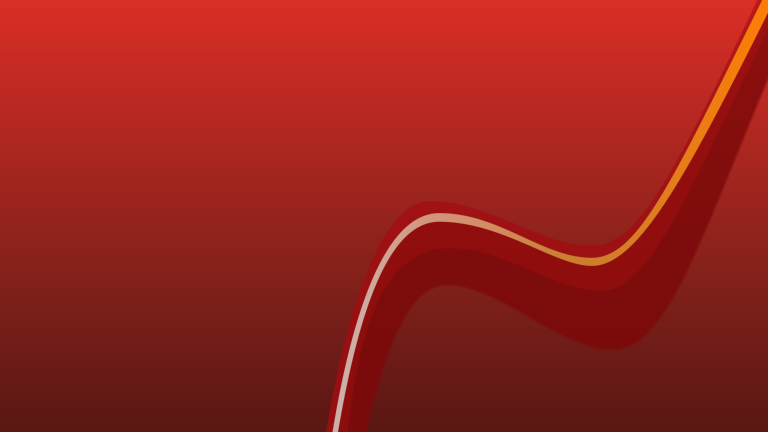
Give the GLSL for this background, as a WebGL 1 fragment shader.

```glsl
precision highp float;
uniform vec2 u_resolution;

#define BACK_TOP vec3(0.855, 0.18, 0.148)
#define BACK_MIDDLE vec3(0.50, 0.125, 0.102)
#define BACK_BOTTOM vec3(0.35, 0.09, 0.076)
#define RIM_RED vec3(0.59, 0.06, 0.07)
#define BODY_RED vec3(0.55, 0.05, 0.05)
#define FOLD_RED vec3(0.48, 0.043, 0.043)
#define TOP_LIGHT vec3(0.14, 0.035, 0.03)
#define STRIPE_PALE vec3(0.80, 0.69, 0.66)
#define STRIPE_PEACH vec3(0.83, 0.57, 0.45)
#define STRIPE_OCHRE vec3(0.80, 0.49, 0.18)
#define STRIPE_ORANGE vec3(0.98, 0.49, 0.03)

const vec2 CANVAS = vec2(16.0, 9.0);

vec2 cubic(vec2 a, vec2 b, vec2 c, vec2 d, float t) {
  float s = 1.0 - t;
  return s * s * s * a + 3.0 * s * t * (s * b + t * c) + t * t * t * d;
}

vec2 cubicTangent(vec2 a, vec2 b, vec2 c, vec2 d, float t) {
  float s = 1.0 - t;
  return s * s * (b - a) + 2.0 * s * t * (c - b) + t * t * (d - c);
}

// Signed distance to a wave that rises to a crest, dips and climbs again.
// reach holds the handle lengths left and right of the crest, then the trough.
float waveDistance(vec2 p, vec2 start, vec2 rise, vec2 crest,
                   vec2 trough, vec2 lift, vec2 end, vec4 reach) {
  vec2 a = start, b = rise, c = crest - vec2(reach.x, 0.0), d = crest;
  if (p.x > trough.x) {
    a = trough;
    b = trough + vec2(reach.w, 0.0);
    c = lift;
    d = end;
  } else if (p.x > crest.x) {
    a = crest;
    b = crest + vec2(reach.y, 0.0);
    c = trough - vec2(reach.z, 0.0);
    d = trough;
  }

  // Each piece advances in x, so bisection finds its parameter.
  float t = 0.5;
  float stepSize = 0.25;
  for (int i = 0; i < 16; i++) {
    t += cubic(a, b, c, d, t).x < p.x ? stepSize : -stepSize;
    stepSize *= 0.5;
  }
  vec2 tangent = normalize(cubicTangent(a, b, c, d, t));
  return (p.y - cubic(a, b, c, d, t).y) * tangent.x;
}

float below(float distanceToEdge, float softness) {
  return 1.0 - smoothstep(-softness, softness, distanceToEdge);
}

vec3 backdrop(float height) {
  vec3 color = mix(BACK_BOTTOM, BACK_MIDDLE, clamp(height * 3.0, 0.0, 1.0));
  return mix(color, BACK_TOP, clamp(height * 1.5 - 0.5, 0.0, 1.0));
}

vec3 stripeColor(float x) {
  vec3 color = mix(STRIPE_PALE, STRIPE_PEACH, smoothstep(6.9, 9.6, x));
  color = mix(color, STRIPE_OCHRE, smoothstep(9.2, 12.3, x));
  return mix(color, STRIPE_ORANGE, clamp((x - 12.3) / 3.5, 0.0, 1.0));
}

void main() {
  vec2 uv = gl_FragCoord.xy / u_resolution;
  vec2 p = uv * CANVAS;
  float pixel = CANVAS.y / u_resolution.y;
  float edge = 0.75 * pixel;

  // Edges of the ribbon, from top to bottom
  float rim = waveDistance(p, vec2(6.71, -0.5), vec2(7.13, 2.23), vec2(8.96, 4.81),
    vec2(12.33, 3.88), vec2(14.08, 5.46), vec2(16.02, 9.5), vec4(1.08, 1.25, 1.08, 1.0));
  float stripeTop = waveDistance(p, vec2(6.85, -0.5), vec2(7.23, 2.08), vec2(9.15, 4.56),
    vec2(12.33, 3.63), vec2(14.04, 5.33), vec2(16.13, 9.5), vec4(1.23, 1.27, 1.04, 1.0));
  float stripeBase = waveDistance(p, vec2(6.96, -0.5), vec2(7.38, 2.17), vec2(9.15, 4.38),
    vec2(12.33, 3.46), vec2(14.38, 5.46), vec2(16.38, 9.5), vec4(1.15, 1.31, 0.77, 1.0));
  float fold = waveDistance(p, vec2(7.19, -0.5), vec2(7.42, 2.02), vec2(9.38, 3.83),
    vec2(12.54, 2.94), vec2(14.38, 5.04), vec2(16.38, 9.21), vec4(1.46, 1.15, 0.98, 1.0));
  float hem = waveDistance(p, vec2(7.52, -0.5), vec2(7.92, 1.4), vec2(9.31, 3.06),
    vec2(12.75, 1.71), vec2(14.58, 4.0), vec2(16.21, 7.85), vec4(0.88, 1.1, 1.08, 1.17));

  // Ribbon layers, brighter towards the top
  vec3 light = TOP_LIGHT * uv.y * uv.y;
  vec3 back = backdrop(uv.y);
  vec3 color = mix(back, RIM_RED + light, below(rim, edge));
  color = mix(color, stripeColor(p.x), below(stripeTop, edge));
  color = mix(color, BODY_RED + 0.5 * light, below(stripeBase, edge));
  color = mix(color, FOLD_RED + 0.6 * light, below(fold, max(edge, 0.03)));
  color = mix(color, back, below(hem, max(edge, 0.045)));

  gl_FragColor = vec4(color, 1.0);
}
```
